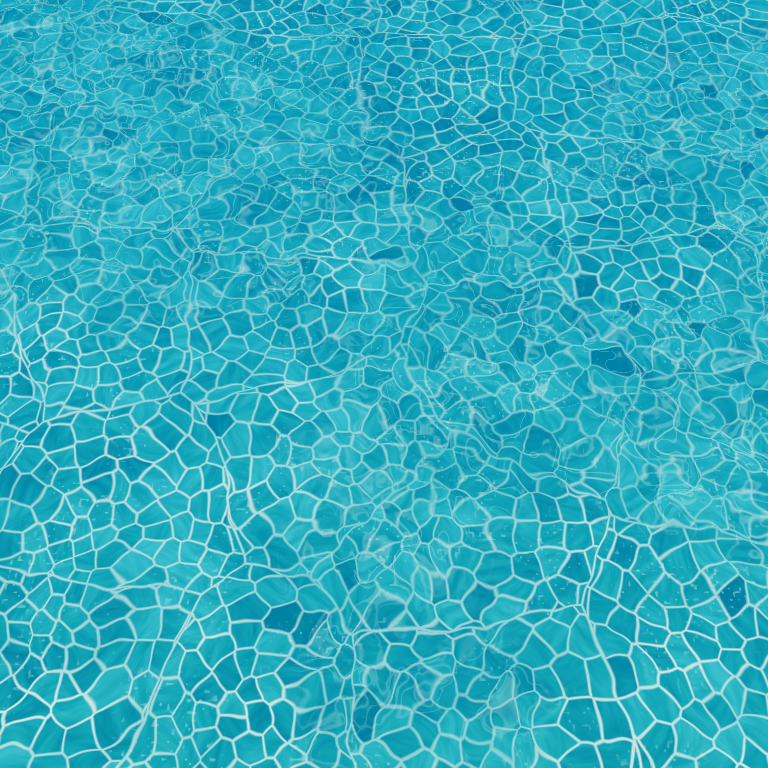
Write a three.js fragment shader that draws this texture.

```glsl
// Turquoise pool floor of rosette mosaic tiles seen at a slant through rippling water.
varying vec2 vUv;

const vec3 DEEP = vec3(0.02, 0.56, 0.66);
const vec3 TEAL = vec3(0.07, 0.65, 0.71);
const vec3 LIGHT = vec3(0.19, 0.73, 0.775);
const vec3 FAR_TINT = vec3(-0.015, -0.015, 0.025);
const vec3 GROUT = vec3(0.83, 0.90, 0.89);
const float HORIZON = 2.5;       // height of the vanishing line
const float DEPTH = 2.3;         // stretch of the floor into the distance
const float FLOOR_SCALE = 7.9;   // rosettes across the floor
const float RING = 0.11;         // width of one ring of tiles
const float SPOKES = 7.0;        // tiles in the innermost ring
const float TILE_JITTER = 0.42;
const float GROUT_NEAR = 0.0019; // half widths of the joints
const float GROUT_FAR = 0.0010;
const float SOFTNESS = 0.0015;
const float TAU = 6.283185;

float hash(vec2 p) {
  vec3 q = fract(p.xyx * vec3(0.1031, 0.1030, 0.0973));
  q += dot(q, q.yzx + 33.33);
  return fract((q.x + q.y) * q.z);
}

vec2 hash2(vec2 p) {
  return vec2(hash(p), hash(p + 57.3));
}

float noise(vec2 p) {
  vec2 i = floor(p), f = fract(p);
  f = f * f * (3.0 - 2.0 * f);
  return mix(mix(hash(i), hash(i + vec2(1.0, 0.0)), f.x),
             mix(hash(i + vec2(0.0, 1.0)), hash(i + 1.0), f.x), f.y);
}

float fbm(vec2 p) {
  return 0.55 * noise(p) + 0.3 * noise(p * 2.1 + 9.2) + 0.15 * noise(p * 4.3 + 3.7);
}

vec2 rosetteCentre(vec2 cell) {
  return cell + 0.5 + 0.75 * (hash2(cell) - 0.5);
}

// Distance from the origin to the bisector of points a and b
float bisector(vec2 a, vec2 b) {
  vec2 ab = b - a;
  float len = length(ab);
  return len < 0.0001 ? 1.0 : dot(0.5 * (a + b), ab / len);
}

// Nearest rosette: cell in xy, distance to its border in z
vec3 findRosette(vec2 p) {
  vec2 base = floor(p), cell = base;
  float nearest = 9.0;
  for (int y = -1; y <= 1; y++) for (int x = -1; x <= 1; x++) {
    vec2 c = base + vec2(x, y);
    float d = length(rosetteCentre(c) - p);
    if (d < nearest) { nearest = d; cell = c; }
  }
  float edge = 1.0;
  vec2 own = rosetteCentre(cell) - p;
  for (int y = -2; y <= 2; y++) for (int x = -2; x <= 2; x++)
    edge = min(edge, bisector(own, rosetteCentre(cell + vec2(x, y)) - p));
  return vec3(cell, edge);
}

// Centre of a tile in a ring, counted by step from the given turn; its seed in zw
vec4 tileSite(float ring, float turn, float step, vec2 cell) {
  float count = ring < 0.5 ? 1.0 : SPOKES * (1.0 + floor(ring * 0.5));
  float k = floor(turn * count + 0.5) + step;
  vec2 seed = vec2(ring, floor(mod(k + 0.5, count))) + cell * 37.0 + 400.0;
  vec2 jitter = TILE_JITTER * (hash2(seed) - 0.5);
  float angle = TAU * (k + jitter.x) / count;
  float radius = ring < 0.5 ? 0.0 : RING * (ring + jitter.y);
  return vec4(radius * vec2(cos(angle), sin(angle)), seed);
}

// Tile seed in xy, distance to its joint in z
vec3 findTile(vec2 q, vec2 cell) {
  float turn = atan(q.y, q.x) / TAU;
  float ring = floor(length(q) / RING + 0.5);
  vec4 own = vec4(9.0);
  for (int j = -1; j <= 1; j++) for (int k = -1; k <= 1; k++) {
    vec4 s = tileSite(max(ring + float(j), 0.0), turn, float(k), cell);
    if (length(s.xy - q) < length(own.xy - q)) own = s;
  }
  float edge = 1.0;
  for (int j = -1; j <= 1; j++) for (int k = -1; k <= 1; k++) {
    vec4 s = tileSite(max(ring + float(j), 0.0), turn, float(k), cell);
    edge = min(edge, bisector(own.xy - q, s.xy - q));
  }
  return vec3(own.zw, edge);
}

void main() {
  // Slanted floor, bent by the water
  float s = 1.0 / (HORIZON - vUv.y);
  vec2 p = FLOOR_SCALE * vec2((vUv.x - 0.5) * s, DEPTH * s) + 20.0;
  float floorPerCanvas = FLOOR_SCALE * s * sqrt(DEPTH * s);
  float ripple = smoothstep(0.45, 0.65, fbm(p * 0.8 + 5.0) + 0.22 * (vUv.y - 0.5));
  vec2 bend = vec2(fbm(p * 3.0), fbm(p * 3.0 + 31.0)) - 0.5;
  vec2 wobble = vec2(noise(p * 11.0), noise(p * 11.0 + 47.0)) - 0.5;
  vec2 w = p + 0.13 * bend + mix(0.012, 0.06, ripple) * wobble;

  // Rosettes and their tiles
  vec3 rosette = findRosette(w);
  vec3 tile = findTile(w - rosetteCentre(rosette.xy), rosette.xy);
  float joint = min(tile.z, rosette.z) / floorPerCanvas;

  // Water tone with brushed streaks in each tile
  float angle = TAU * hash(tile.xy + 11.0);
  vec2 along = vec2(cos(angle), sin(angle));
  vec2 brushed = vec2(dot(w, along), dot(w, vec2(-along.y, along.x)));
  float streak = fbm(brushed * vec2(9.0, 36.0));
  float tone = 0.57 + 0.62 * (hash(tile.xy) - 0.5) + 0.9 * (streak - 0.5)
             + 0.7 * (fbm(p * 2.2 + 13.0) - 0.5) - 0.12 * vUv.y;
  tone -= 0.45 * step(0.95, hash(tile.xy + 23.0));
  vec3 color = mix(DEEP, TEAL, clamp(tone * 2.0, -0.5, 1.0));
  color = mix(color, LIGHT, clamp(tone * 2.0 - 1.0, 0.0, 1.3)) + FAR_TINT * vUv.y;

  // Caustic threads and small glints
  float thread = 1.0 - abs(2.0 * fbm(w * 7.0 + wobble) - 1.0);
  color = mix(color, GROUT, 0.32 * ripple * smoothstep(0.88, 1.0, thread));
  float glint = smoothstep(0.74, 0.95, noise(p * 60.0)) * smoothstep(0.45, 0.7, fbm(p * 4.0 + 71.0));
  color = mix(color, GROUT, 0.45 * glint);

  // Pale joints, fading where the water is rough
  float width = mix(GROUT_NEAR, GROUT_FAR, vUv.y) * mix(0.8, 1.2, noise(p * 6.0));
  float line = 1.0 - smoothstep(width - SOFTNESS, width + SOFTNESS, joint);
  float strength = mix(0.95, 0.62, ripple) * mix(0.75, 1.1, noise(p * 4.0 + 17.0)) * mix(1.0, 0.8, vUv.y);
  gl_FragColor = vec4(mix(color, GROUT, line * min(strength, 1.0)), 1.0);
}
```
